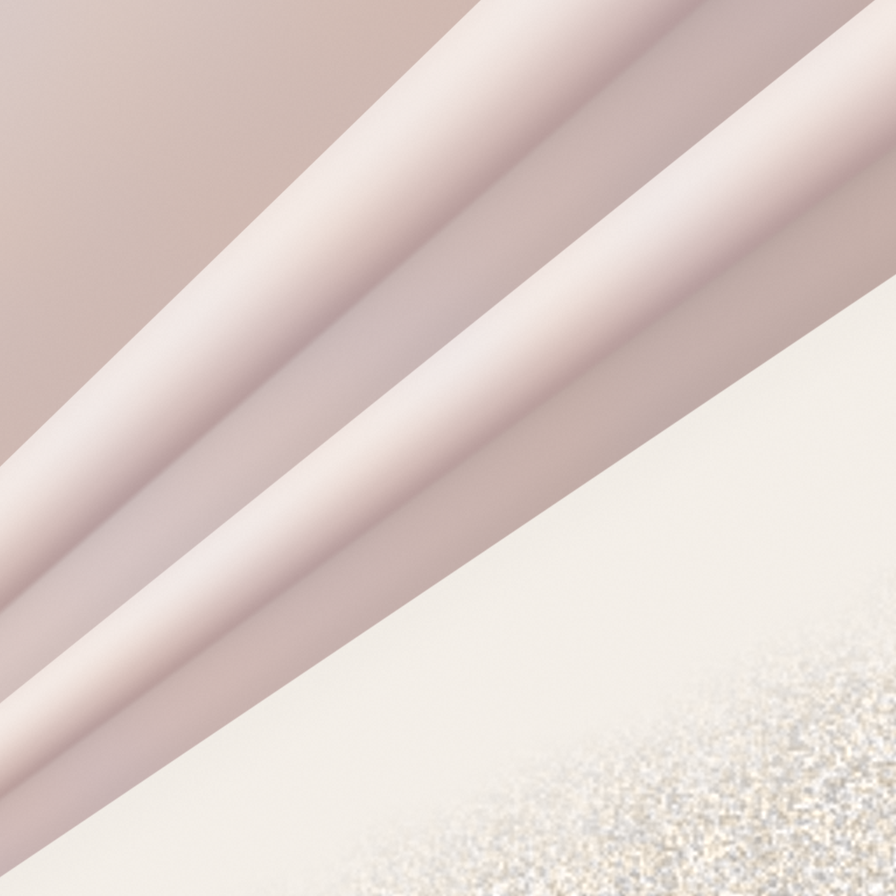
This background is drawn by a WebGL 1 fragment shader. Its source:

```glsl
precision highp float;
// Two soft diagonal satin folds above cream paper with a sparkling grainy corner.
uniform vec2 u_resolution;

float hash(vec2 p) {
  vec3 q = fract(vec3(p.xyx) * 0.1031);
  q += dot(q, q.yzx + 33.33);
  return fract((q.x + q.y) * q.z);
}

float noise(vec2 p) {
  vec2 i = floor(p), f = fract(p);
  f = f * f * (3.0 - 2.0 * f);
  return mix(mix(hash(i), hash(i + vec2(1, 0)), f.x),
             mix(hash(i + vec2(0, 1)), hash(i + vec2(1, 1)), f.x), f.y);
}

// 1 below the line whose height is given, 0 above it
float below(float height, float y, float blur) {
  return smoothstep(-blur, blur, height - y);
}

// Rounded fold: t runs from the lit upper edge (0) to the crease (1)
vec3 foldColor(float t) {
  vec3 c = mix(vec3(0.94, 0.90, 0.885), vec3(0.95, 0.915, 0.90), smoothstep(0.0, 0.15, t));
  c = mix(c, vec3(0.915, 0.855, 0.835), smoothstep(0.2, 0.55, t));
  c = mix(c, vec3(0.82, 0.73, 0.715), smoothstep(0.42, 0.82, t));
  return mix(c, vec3(0.725, 0.625, 0.62), smoothstep(0.72, 1.0, t));
}

// Shaded cloth between a crease (t = 0) and the next edge (t = 1)
vec3 valleyColor(float t, vec3 left, vec3 right, float x) {
  vec3 c = mix(left, right, smoothstep(0.0, 0.9, x));
  c *= 1.0 - 0.07 * exp(-6.0 * max(t, 0.0));
  return c * (1.0 - 0.035 * smoothstep(0.5, 1.0, t));
}

void main() {
  vec2 p = gl_FragCoord.xy / u_resolution;
  float edge = max(0.0015, 0.8 / u_resolution.y);

  // Heights of the lines that bound the folds
  float top1 = 0.479 + 0.971 * p.x;
  float crease1 = 0.316 + 0.868 * p.x;
  float top2 = 0.215 + 0.804 * p.x;
  float crease2 = 0.108 + 0.729 * p.x;
  float paperTop = 0.021 + 0.673 * p.x;

  // Flat cloth in the upper left, darker towards the first fold
  vec3 color = mix(vec3(0.81, 0.725, 0.70), vec3(0.855, 0.79, 0.77),
                   smoothstep(0.0, 0.55, p.y - top1));

  // Folds and the valleys beneath them
  color = mix(color, foldColor((top1 - p.y) / (top1 - crease1)), below(top1, p.y, edge));
  vec3 valley = valleyColor((crease1 - p.y) / (crease1 - top2),
                            vec3(0.85, 0.78, 0.77), vec3(0.79, 0.705, 0.69), p.x);
  color = mix(color, valley, below(crease1, p.y, 0.006));
  color = mix(color, foldColor((top2 - p.y) / (top2 - crease2)), below(top2, p.y, edge));
  valley = valleyColor((crease2 - p.y) / (crease2 - paperTop),
                       vec3(0.82, 0.735, 0.725), vec3(0.775, 0.69, 0.67), p.x);
  color = mix(color, valley, below(crease2, p.y, 0.005));

  // Faint warm and cool mottling of the cloth
  color += (noise(p * 8.0) - 0.5) * vec3(0.012, 0.002, -0.012);

  // Cream paper
  vec3 paper = mix(vec3(0.945, 0.925, 0.90), vec3(0.955, 0.935, 0.91),
                   smoothstep(0.0, 0.08, paperTop - p.y));

  // Grain that grows denser towards the lower right corner
  float depth = 0.49 * p.x - 0.13 - p.y + 0.05 * (noise(p * 14.0) - 0.5);
  float amount = smoothstep(-0.03, 0.24, depth);
  float grain = 0.6 * noise(p * 170.0) + 0.4 * noise(p.yx * 250.0 + 31.0) - 0.5;
  float tint = noise(p * 110.0 + 57.0) - 0.5;
  vec3 sparkle = vec3(0.895, 0.868, 0.835) + 0.38 * grain + tint * vec3(0.05, 0.01, -0.06);
  paper = mix(paper, sparkle, amount);

  color = mix(color, paper, below(paperTop, p.y, edge));
  color += (hash(floor(p * 512.0)) - 0.5) * 0.008;
  gl_FragColor = vec4(clamp(color, 0.0, 1.0), 1.0);
}
```
